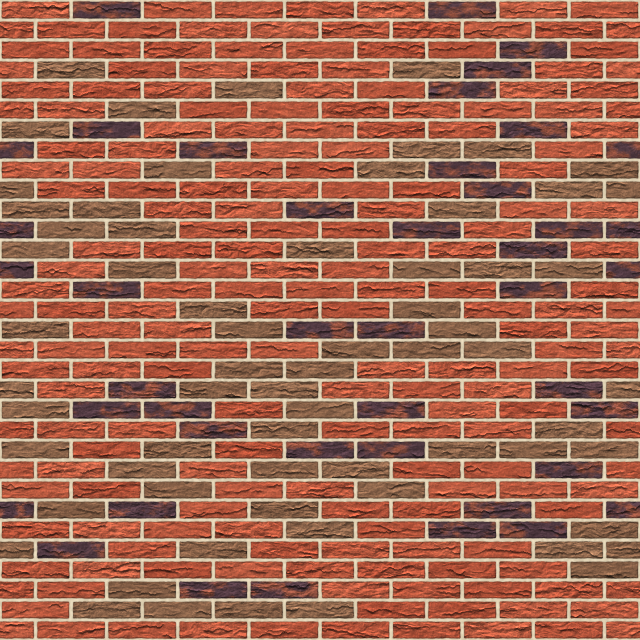
This texture is drawn by a WebGL 2 fragment shader. Its source:

```glsl
#version 300 es
precision highp float;
// Seamless running-bond wall of weathered red, brown and dark bricks in cream mortar.
uniform vec2 u_resolution;
out vec4 fragColor;

float hash(vec2 p) {
    return fract(sin(dot(p, vec2(127.1, 311.7))) * 43758.5453);
}

// Value noise that wraps after a whole number of lattice cells
float noise(vec2 p, float period) {
    vec2 i = floor(p), f = fract(p);
    f = f * f * (3.0 - 2.0 * f);
    vec2 a = mod(i, period), b = mod(i + 1.0, period);
    return mix(mix(hash(a), hash(vec2(b.x, a.y)), f.x),
               mix(hash(vec2(a.x, b.y)), hash(b), f.x), f.y);
}

float fbm(vec2 p) {
    float sum = 0.0, amp = 0.5;
    for (int i = 0; i < 4; i++) {
        sum += amp * noise(p, 512.0);
        p = p * 2.03 + 17.0;
        amp *= 0.5;
    }
    return sum;
}

float roundedBox(vec2 p, vec2 halfSize, float radius) {
    vec2 d = abs(p) - halfSize + radius;
    return length(max(d, 0.0)) + min(max(d.x, d.y), 0.0) - radius;
}

// Folded clay surface, stretched along the brick
float relief(vec2 p) {
    float warp = fbm(p * vec2(1.2, 2.0));
    return fbm(p * vec2(2.2, 5.0) + vec2(0.0, 3.0 * warp));
}

// Fired clay: mostly red, some brown, a few dark purple
vec3 clayColor(vec2 id, float mottle) {
    float kind = hash(id + 5.3), tone = hash(id + 19.7);
    vec3 red = mix(vec3(0.65, 0.29, 0.20), vec3(0.76, 0.39, 0.28), 0.6 * tone + 0.8 * (mottle - 0.3));
    vec3 brown = mix(vec3(0.48, 0.34, 0.25), vec3(0.60, 0.44, 0.33), 0.4 * tone + 0.5 * mottle);
    vec3 dark = mix(vec3(0.31, 0.22, 0.25), vec3(0.56, 0.31, 0.24), smoothstep(0.38, 0.68, mottle));
    return kind < 0.60 ? red : kind < 0.85 ? brown : dark;
}

void main() {
    vec2 uv = gl_FragCoord.xy / u_resolution;
    float pixel = 32.0 / u_resolution.y;

    // 9 bricks across, 32 courses, every other course shifted by half a brick
    vec2 grid = uv * vec2(9.0, 32.0);
    float course = floor(grid.y);
    grid.x += 0.5 * (1.0 - mod(course, 2.0));
    vec2 id = vec2(mod(floor(grid.x), 9.0), course);
    vec2 local = (fract(grid) - 0.5) * vec2(3.556, 1.0);
    vec2 seeded = local + 20.0 + floor(80.0 * vec2(hash(id), hash(id + 31.0)));

    // Brick outline with slightly ragged edges
    float ragged = 0.06 * (fbm(seeded * 4.0) - 0.47);
    float dist = roundedBox(local, vec2(1.685, 0.415), 0.06) + ragged;
    float brick = 1.0 - smoothstep(-0.7 * pixel, 0.7 * pixel, dist);

    // Sandy mortar, shaded next to the bricks
    float grain = noise(uv * 256.0, 256.0) - 0.5;
    vec3 color = vec3(0.91, 0.85, 0.73) + 0.09 * grain;
    color *= 1.0 - 0.20 * exp(-max(dist, 0.0) * 28.0);

    // Clay lit from the upper left
    float mottle = fbm(seeded * vec2(1.6, 2.6) + 7.0);
    vec3 clay = clayColor(id, mottle);
    float slope = relief(seeded) - relief(seeded + vec2(-0.04, 0.07));
    float roughness = mix(0.5, 1.3, hash(id + 43.0));
    clay *= 1.0 + clamp(1.5 * roughness * slope, -0.32, 0.28);
    clay *= 1.0 + 0.16 * (noise(seeded * 15.0, 512.0) - 0.5);

    // Torn creases: bright lip above a dark fold, fading in and out
    for (int i = 0; i < 2; i++) {
        vec2 key = id + 60.0 + 13.0 * float(i);
        float line = mix(-0.28, 0.18, hash(key)) + local.x * mix(-0.13, 0.17, hash(key + 3.0))
                   + 0.42 * (fbm(seeded * vec2(2.3, 0.7) + 9.0 * float(i)) - 0.47);
        float above = local.y - line;
        float strength = smoothstep(0.42, 0.68, noise(vec2(seeded.x * 1.3, 11.0 * hash(key + 8.0)), 512.0));
        float fold = smoothstep(-0.14, -0.02, above) * (1.0 - smoothstep(-0.02, 0.03, above));
        float lip = smoothstep(0.0, 0.04, above) * (1.0 - smoothstep(0.04, 0.18, above));
        clay *= 1.0 + strength * (0.17 * lip - 0.50 * fold);
    }

    // Worn rim: darker along the lower and right edges
    float rim = smoothstep(-0.09, 0.0, dist);
    float shadowSide = smoothstep(-0.1, 0.4, -local.y + 0.12 * local.x);
    clay *= 1.0 - rim * mix(0.12, 0.36, shadowSide);

    color = mix(color, clay, brick);
    fragColor = vec4(clamp(color, 0.0, 1.0), 1.0);
}
```
